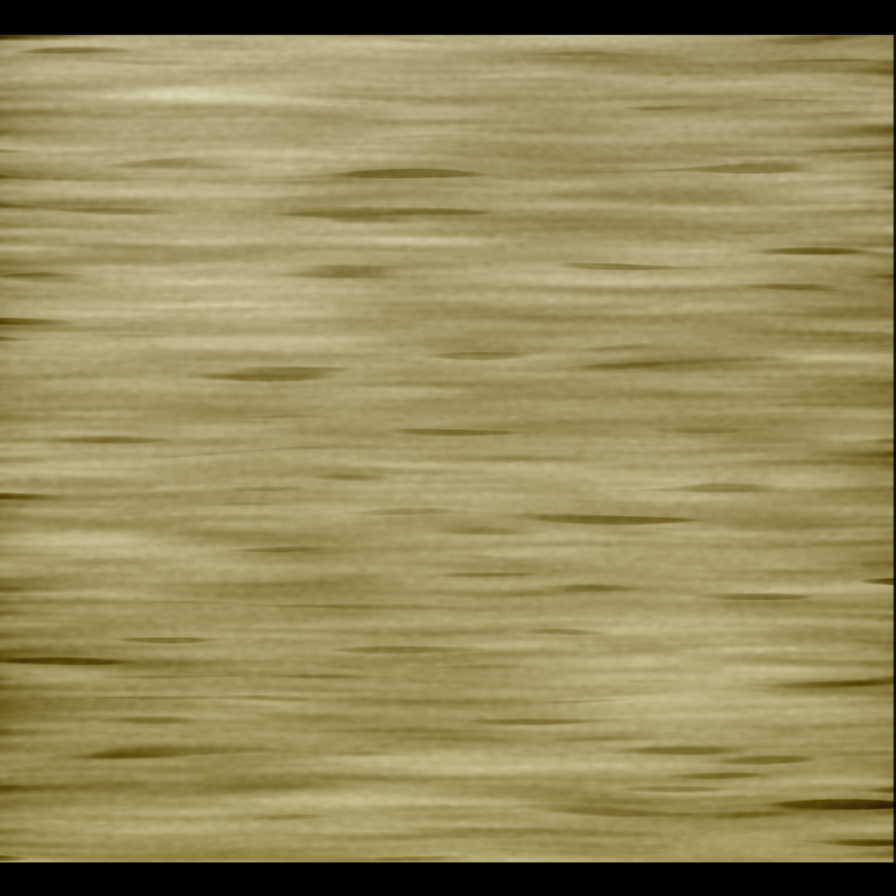
Write a three.js fragment shader that draws this texture.

```glsl
varying vec2 vUv;

vec3 hash3(vec2 cell) {
  vec3 p = vec3(dot(cell, vec2(127.1, 311.7)), dot(cell, vec2(269.5, 183.3)), dot(cell, vec2(419.2, 371.9)));
  return fract(sin(p) * 43758.545);
}

// Cellular noise: one soft spot of random strength per cell, about -1 to 1
float spots(vec2 p) {
  vec2 cell = floor(p);
  float sum = 0.0;
  for (int j = -1; j <= 1; j++) {
    for (int i = -1; i <= 1; i++) {
      vec2 neighbour = cell + vec2(float(i), float(j));
      vec3 random = hash3(neighbour);
      vec2 offset = neighbour + random.xy - p;
      float falloff = max(0.0, 1.0 - dot(offset, offset));
      sum += (random.z * 2.0 - 1.0) * falloff * falloff;
    }
  }
  return sum;
}

void main() {
  vec2 uv = vUv;

  // Slight waver of the horizontal fibres
  vec2 p = uv;
  p.y += 0.0015 * sin(uv.x * 8.0 + uv.y * 17.0) + 0.0008 * sin(uv.x * 23.0 - uv.y * 31.0);

  // Wear towards the left and right edges
  float edge = exp(-uv.x * 22.0) + exp((uv.x - 1.0) * 16.0);

  // Brushed layers, from broad clouds to fine fibres
  float clouds = spots(p * vec2(3.0, 7.0) + 3.7);
  float bands = spots(p * vec2(3.5, 30.0) + 11.3);
  float streaks = spots(p * vec2(5.5, 82.0) + 23.1);
  float fibres = spots(p * vec2(9.0, 165.0) + 41.9);
  float grain = spots(p * vec2(120.0, 210.0) + 7.2);
  float tone = 0.045 * clouds + 0.045 * bands + 0.02 * grain;
  tone += (0.062 * streaks + 0.05 * fibres) * (1.0 + 0.7 * edge);

  // Sparse dark scratches
  float scratches = spots(p * vec2(8.0, 115.0) + 67.4) - 0.25 * bands;
  tone -= 0.15 * smoothstep(0.5, 1.2, scratches) * (1.0 + edge);

  // Overall light: paler at the top, darker at the sides
  tone += 0.012 + 0.05 * (uv.y - 0.5) - 0.09 * edge;

  vec3 color = vec3(0.64, 0.597, 0.40) + tone * vec3(1.0, 1.08, 1.27);
  color.b += 0.04 * (uv.y - 0.5);
  color = clamp(color, vec3(0.16, 0.12, 0.04), vec3(0.9, 0.87, 0.74));

  // Black bars above and below, thin dark line at the right
  float panel = smoothstep(0.0365, 0.0385, uv.y) * (1.0 - smoothstep(0.9600, 0.9620, uv.y));
  panel *= 1.0 - 0.85 * smoothstep(0.996, 0.9985, uv.x);
  gl_FragColor = vec4(color * panel, 1.0);
}
```
